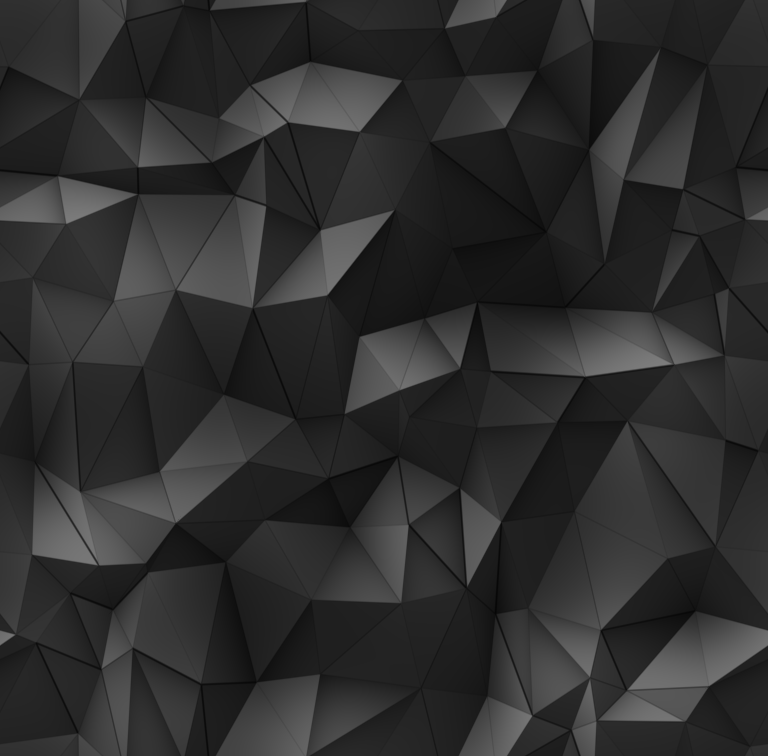
Give the GLSL for this background, as a Shadertoy shader.

```glsl
// Dark low-poly relief: wrapped, staggered rows of scattered height vertices are
// split into triangles, each lit as a flat facet with valley shading and creases.
// Facets are blended by edge coverage, so the tiling pattern stays smooth.

const vec2  GRID = vec2(12.0, 10.0);       // cells per tile, row count must be even
const float JITTER = 0.58;                 // vertex scatter, in cells
const float STAGGER = 0.22;                // sideways shift of alternate rows
const float WARP = 0.3;                    // slow swell and shrink of the cells
const float RELIEF = 0.85;                 // height range of the vertices
const vec2  LIGHT_DIR = vec2(-0.5, 0.87);
const float LIGHT_GAIN = 4.3;              // contrast between facets
const float HEIGHT_GAIN = 1.3;             // brightening towards high vertices
const float LIGHT_BIAS = -0.2;
const vec2  DRIFT_CELLS = vec2(4.0);       // repeats of the broad tone drift
const float DRIFT_GAIN = 2.8;
const vec3  TONE = vec3(0.108, 0.13, 0.31); // floor, middle and glow of the tone curve
const float VALLEY_SHADE = 0.4;
const float CREASE_WIDTH = 0.008;          // in cells
const float SHADOW_REACH = 0.28;           // in cells

struct Vertex { vec3 pos; vec2 id; };

vec3 hash3(vec2 p) {
    vec3 q = fract(vec3(p.xyx) * vec3(0.1031, 0.1030, 0.0973) + 0.137);
    q += dot(q, q.yxz + 33.33);
    return fract((q.xxy + q.yzz) * q.zyx);
}

float cross2(vec2 a, vec2 b) { return a.x * b.y - a.y * b.x; }

float lattice(vec2 cell, vec2 offset, vec2 f) {
    float angle = 6.2832 * hash3(mod(cell + offset, DRIFT_CELLS) + 71.0).x;
    return dot(vec2(cos(angle), sin(angle)), f - offset);
}

// Gradient noise that wraps after DRIFT_CELLS
float gradientNoise(vec2 p) {
    vec2 c = floor(p), f = p - c;
    vec2 u = f * f * f * (f * (f * 6.0 - 15.0) + 10.0);
    float low = mix(lattice(c, vec2(0, 0), f), lattice(c, vec2(1, 0), f), u.x);
    float high = mix(lattice(c, vec2(0, 1), f), lattice(c, vec2(1, 1), f), u.x);
    return mix(low, high, u.y);
}

vec2 warp(vec2 p) {
    vec2 turn = 6.2831853 * p / GRID;
    return WARP * sin(vec2(2.0 * turn.x + turn.y, 2.0 * turn.y - turn.x + 1.0));
}

Vertex gridVertex(vec2 cell) {
    vec2 id = mod(cell, GRID);
    vec3 h = hash3(id + 5.0);
    vec2 pos = cell + (h.xy - 0.5) * JITTER + warp(id);
    pos.x += STAGGER * (2.0 * mod(id.y, 2.0) - 1.0);
    return Vertex(vec3(pos, h.z * RELIEF), id);
}

float area(Vertex a, Vertex b, Vertex c) {
    return cross2(b.pos.xy - a.pos.xy, c.pos.xy - a.pos.xy);
}

// Adds one counter-clockwise facet to sum: x = weighted tone, y = weight
void addFacet(vec2 p, Vertex a, Vertex b, Vertex c, float drift, float soft, inout vec2 sum) {
    Vertex v[3] = Vertex[3](a, b, c);
    vec3 dist;
    float valley = 0.0, twiceArea = area(a, b, c);
    for (int i = 0; i < 3; i++) {
        vec2 start = v[i].pos.xy, edge = v[(i + 1) % 3].pos.xy - start;
        float side = cross2(edge, p - start);
        dist[i] = side / length(edge);
        float depth = 1.0 - smoothstep(0.0, 0.4, v[(i + 2) % 3].pos.z / RELIEF);
        valley += depth * side / twiceArea;
    }
    float inside = min(dist.x, min(dist.y, dist.z));
    if (inside < -soft) return;
    // Flat light, with a slight ramp along the slope
    vec3 n = cross(b.pos - a.pos, c.pos - a.pos);
    float height = a.pos.z - dot(n.xy, p - a.pos.xy) / n.z;
    float light = LIGHT_GAIN * dot(normalize(n).xy, LIGHT_DIR)
                + HEIGHT_GAIN * (height / RELIEF - 0.5) + drift;
    float t = 1.0 / (1.0 + exp(-light));
    float tone = dot(TONE, vec3(1.0, t, pow(t, 6.0)));
    valley = clamp(valley, 0.0, 1.0);
    tone *= 1.0 - VALLEY_SHADE * valley * valley;
    // Faint creases, a few deep ones, and soft shadows below some upper edges
    for (int i = 0; i < 3; i++) {
        Vertex s = v[i], e = v[(i + 1) % 3];
        vec3 pick = hash3(s.id + e.id + 37.0);
        vec2 run = e.pos.xy - s.pos.xy;
        float deep = smoothstep(0.83, 0.97, pick.x - 0.05 * sign(run.x * run.y));
        float shadow = smoothstep(0.6, 0.9, pick.y) * step(run.x, 0.0);
        float d = max(dist[i], 0.0);
        float crease = 1.0 - smoothstep(0.0, CREASE_WIDTH * (1.0 + deep) + soft, d);
        tone *= 1.0 - crease * mix(0.08 + 0.3 * pick.x * pick.x, 0.66, deep);
        tone *= 1.0 - 0.4 * shadow * exp(-d / SHADOW_REACH);
    }
    sum += vec2(tone, 1.0) * smoothstep(-soft, soft, inside);
}

void mainImage(out vec4 fragColor, in vec2 fragCoord) {
    vec2 uv = fragCoord / iResolution.xy, p = uv * GRID, sum = vec2(0.0);
    float soft = max(0.012, 0.7 * GRID.y / iResolution.y);
    float drift = LIGHT_BIAS + DRIFT_GAIN * gradientNoise(uv * DRIFT_CELLS);
    // Split every nearby quad along its better diagonal, with some chance
    for (int y = -1; y <= 1; y++)
    for (int x = -1; x <= 1; x++) {
        vec2 cell = floor(p - warp(p)) + vec2(x, y);
        Vertex a = gridVertex(cell), b = gridVertex(cell + vec2(1, 0));
        Vertex c = gridVertex(cell + vec2(1, 1)), d = gridVertex(cell + vec2(0, 1));
        vec3 bias = 0.6 + 0.6 * hash3(a.id + 113.0);
        float rising = min(area(a, b, c), area(a, c, d)) * bias.x / distance(a.pos.xy, c.pos.xy);
        float falling = min(area(a, b, d), area(b, c, d)) * bias.y / distance(b.pos.xy, d.pos.xy);
        if (rising < falling) { Vertex first = a; a = b; b = c; c = d; d = first; }
        addFacet(p, a, b, c, drift, soft, sum);
        addFacet(p, a, c, d, drift, soft, sum);
    }
    fragColor = vec4(vec3(sum.x / max(sum.y, 0.001)), 1.0);
}
```
